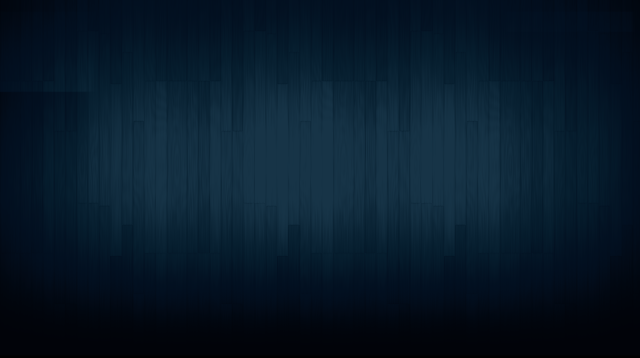
Write a WebGL 1 fragment shader that draws this texture.

```glsl
precision highp float;
// Dark blue vertical wood planks lit by a soft central glow.
uniform vec2 u_resolution;

float hash(vec2 p) {
  return fract(sin(dot(p, vec2(127.1, 311.7))) * 43758.5453);
}

float noise(vec2 p) {
  vec2 i = floor(p), f = fract(p);
  f = f * f * (3.0 - 2.0 * f);
  return mix(mix(hash(i), hash(i + vec2(1.0, 0.0)), f.x),
             mix(hash(i + vec2(0.0, 1.0)), hash(i + 1.0), f.x), f.y);
}

// Soft-edged box from corner a to corner b
float box(vec2 p, vec2 a, vec2 b, vec2 soft) {
  vec2 m = smoothstep(a - soft, a + soft, p) * (1.0 - smoothstep(b - soft, b + soft, p));
  return m.x * m.y;
}

// Dark to light blue
vec3 ramp(float l) {
  vec3 c = mix(vec3(0.004, 0.012, 0.035), vec3(0.008, 0.06, 0.125), smoothstep(0.0, 0.35, l));
  c = mix(c, vec3(0.022, 0.115, 0.18), smoothstep(0.3, 0.65, l));
  return mix(c, vec3(0.09, 0.205, 0.28), smoothstep(0.55, 1.05, l));
}

void main() {
  vec2 uv = gl_FragCoord.xy / u_resolution;
  // Canvas is 7.68 by 4.28 units, y measured down from the top
  vec2 p = vec2(uv.x, 1.0 - uv.y) * vec2(7.68, 4.28);
  float pixel = 7.68 / u_resolution.x;

  // Planks repeat every 2 units; number ten is wider than the others
  float s = mod(p.x - 2.65, 2.0) * 7.4;
  float isWide = step(10.0, s) * step(s, 11.8);
  float plank = s < 10.0 ? floor(s) : max(10.0, floor(s - 0.8));
  float start = plank > 10.5 ? plank + 0.8 : plank;
  float width = mix(1.0, 1.8, isWide);
  float across = (s - start) / width;
  float sideDist = min(across, 1.0 - across) * width / 7.4;

  // Staggered end joints
  float joint = 0.37 + 2.06 * hash(vec2(plank, 4.0));
  if (plank < 3.5) joint = plank < 1.5 ? 1.57 : 2.43;
  if (plank > 7.5) joint = 0.97;
  float along = (p.y - joint) / 2.06;
  float row = floor(along);
  float endDist = (0.5 - abs(fract(along) - 0.5)) * 2.06;
  float tone = hash(vec2(plank + 3.0, row + 7.0)) - 0.5;

  // Wood grain: long fibres, wavy rings and an oval knot figure
  vec2 g = vec2(across * width + plank * 7.0, p.y + row * 5.0);
  float fibre = noise(g * vec2(14.0, 5.0)) - 0.5;
  float rings = sin(40.0 * noise(g * vec2(1.3, 1.1)) + 5.0 * across);
  vec2 knot = vec2((across - 0.5) * width * 2.2, (p.y - 1.97) * 2.6);
  float oval = sin(14.0 * length(knot) + 2.0 * noise(g * 4.0));
  float hasKnot = max(isWide, step(abs(plank - 2.0), 0.5));
  rings = mix(rings, oval, hasKnot * exp(-0.5 * dot(knot, knot)));

  // Glow: wide across the middle, fading to the floor and corners
  float light = smoothstep(-0.02, 0.52, uv.y) * (1.0 - 0.65 * smoothstep(0.55, 1.05, uv.y));
  light *= 1.0 - 0.7 * pow(abs(uv.x * 2.0 - 1.0), 3.0);

  // Faint lighter panels in the upper corners
  float leftPanel = box(p, vec2(-0.2, 0.14), vec2(1.11, 1.095), vec2(0.08, 0.008));
  light += 0.1 * leftPanel * smoothstep(-0.3, 1.1, p.y);
  light -= 0.07 * box(p, vec2(-0.2, 1.1), vec2(1.04, 2.3), vec2(0.02, 0.01))
         * (1.0 - smoothstep(1.1, 2.3, p.y));
  light += 0.04 * box(p, vec2(6.08, 0.14), vec2(7.6, 0.38), vec2(0.03, 0.01));

  // Surface shading and dark seams
  float shade = 1.0 + 0.2 * tone + 0.09 * fibre + 0.025 * rings;
  float seam = 1.0 - smoothstep(0.004, 0.006 + pixel, sideDist);
  float endSeam = 1.0 - smoothstep(0.003, 0.005 + pixel, endDist);
  shade -= 0.1 * max(seam, 0.7 * endSeam);

  vec3 color = ramp(light * shade);
  color *= smoothstep(0.01, 0.05, 4.28 - p.y);
  gl_FragColor = vec4(color, 1.0);
}
```
